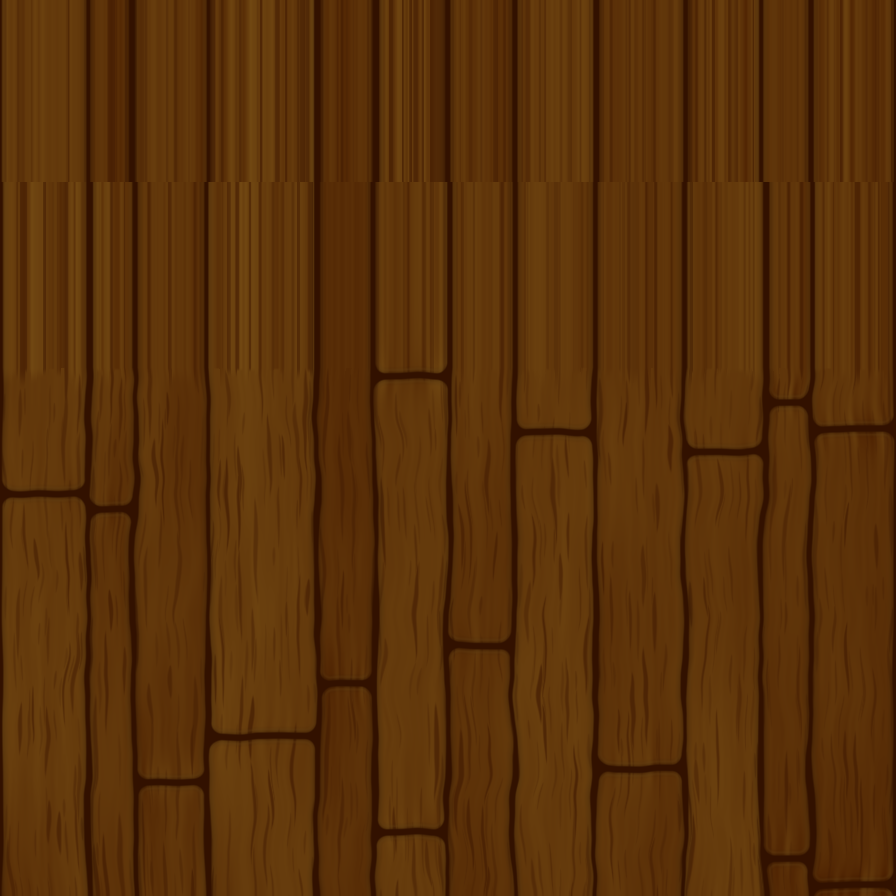
This texture is drawn by a three.js fragment shader. Its source:

```glsl
// Twelve dark wooden planks with wobbly seams, rounded butt joints and tapered grain strokes.
// Planks are looked up from edge positions; grain comes from hashed strokes and stretched noise.
// Above HOLD_Y the grain row is held, so it runs on as straight vertical stripes in two bands.
varying vec2 vUv;

const vec3 WOOD_DARK  = vec3(0.325, 0.155, 0.015);
const vec3 WOOD_LIGHT = vec3(0.425, 0.262, 0.062);
const vec3 STROKE     = vec3(0.265, 0.110, 0.008);
const vec3 SEAM       = vec3(0.195, 0.068, 0.0);
const vec3 RIM        = vec3(0.470, 0.300, 0.090);

// Twelve planks from left to right; the last column is padding
const mat4 LEFT  = mat4(0.0, 0.099, 0.150, 0.232, 0.354, 0.418, 0.500, 0.573,
                        0.663, 0.764, 0.852, 0.905, 1.0, 1.0, 1.0, 1.0);
const mat4 JOINT = mat4(0.448, 0.432, 0.126, 0.178, 0.237, 0.581, 0.280, 0.518,
                        0.142, 0.496, 0.551, 0.521, 0.0, 0.0, 0.0, 0.0);
const mat4 TONE  = mat4(0.62, 0.52, 0.44, 0.70, 0.28, 0.58, 0.48, 0.62,
                        0.42, 0.58, 0.38, 0.38, 0.0, 0.0, 0.0, 0.0);

const float JOINT_PERIOD = 0.509;  // drop from a joint to the next one below
const float HOLD_Y       = 0.590;  // grain is held above this height
const float BAND_Y       = 0.797;  // start of the second striped band
const float BAND_ROW     = 0.330;  // grain row held in the second band
const float SEAM_HALF    = 0.0030;
const float JOINT_HALF   = 0.0037;
const float CORNER       = 0.012;
const float WOBBLE       = 0.006;
const float SOFT         = 0.0013; // edge softness

float hash(vec2 p) {
  vec3 q = fract(p.xyx * vec3(0.1031, 0.1030, 0.0973));
  q += dot(q, q.yzx + 33.33);
  return fract((q.x + q.y) * q.z);
}

float noise(vec2 p) {
  vec2 i = floor(p), f = fract(p);
  f = f * f * (3.0 - 2.0 * f);
  return mix(mix(hash(i), hash(i + vec2(1.0, 0.0)), f.x),
             mix(hash(i + vec2(0.0, 1.0)), hash(i + vec2(1.0, 1.0)), f.x), f.y);
}

// Coverage of tapered vertical strokes, at most one per cell
float strokes(vec2 p, vec2 cells, float halfWidth, float density) {
  float cover = 0.0;
  for (int i = -1; i <= 1; i++) {
    float column = floor(p.x * cells.x) + float(i);
    float y = p.y * cells.y + 7.0 * hash(vec2(column, cells.y));
    for (int j = -1; j <= 1; j++) {
      vec2 id = vec2(column, floor(y) + float(j)) + cells;
      float centreX = (column + 0.2 + 0.6 * hash(id + 11.0)) / cells.x;
      float centreY = floor(y) + float(j) + hash(id + 23.0);
      float t = (y - centreY) / mix(0.22, 0.75, hash(id + 37.0));
      float taper = max(1.0 - t * t, 0.0) * (0.75 + 0.25 * t);
      float w = halfWidth * mix(0.5, 1.2, hash(id + 41.0)) * taper;
      float lineCover = 1.0 - smoothstep(w - SOFT, w + SOFT, abs(p.x - centreX));
      lineCover *= smoothstep(0.0, 0.3, taper) * step(hash(id + 53.0), density);
      cover = max(cover, lineCover * mix(0.5, 1.0, hash(id + 61.0)));
    }
  }
  return cover;
}

void main() {
  vec2 uv = vUv;
  float band = step(BAND_Y, uv.y);
  float y = mix(min(uv.y, HOLD_Y), BAND_ROW, band);

  // Wobbly plank lookup, straight at the outer border
  float wave = noise(vec2(uv.x * 14.0, y * 13.0)) + 0.4 * noise(vec2(uv.x * 20.0, y * 45.0)) - 0.7;
  float x = uv.x + WOBBLE * wave * min(1.0, 20.0 * uv.x * (1.0 - uv.x));
  float left = 0.0, right = 1.0, joint = 0.0, tone = 0.5, plank = 0.0;
  for (int i = 0; i < 12; i++) {
    int c = i / 4;
    int r = i - 4 * c;
    float edge = LEFT[c][r];
    if (x >= edge) {
      left = edge;
      joint = JOINT[c][r];
      tone = TONE[c][r];
      plank = float(i);
    } else {
      right = min(right, edge);
    }
  }

  // Inner distance to the rounded plank outline
  float seamHalf = SEAM_HALF * mix(0.6, 1.45, noise(vec2(x * 30.0, y * 16.0)));
  float sideDist = min(x - left, right - x) - seamHalf;
  float lower = joint - JOINT_PERIOD;
  float jointY = uv.y + 0.003 * (noise(vec2(x * 45.0, plank)) - 0.5);
  float jointDist = abs(jointY - joint);
  if (lower > 0.01) jointDist = min(jointDist, abs(jointY - lower));
  jointDist -= JOINT_HALF;
  float inside = CORNER - length(max(CORNER - vec2(sideDist, jointDist), 0.0));

  // Soft grain, blotches and scuffs beside the joints
  vec2 p = vec2(x + 0.007 * (noise(vec2(x * 25.0, y * 22.0)) - 0.5), y);
  tone += 0.40 * (noise(p * vec2(11.0, 5.0) + plank * 3.7) - 0.5);
  tone += 0.26 * (noise(p * vec2(70.0, 6.0)) - 0.5) + 0.16 * (noise(p * vec2(260.0, 16.0)) - 0.5);
  float scuff = exp(-max(jointDist, 0.0) / 0.025) * mix(0.3, 1.5, hash(vec2(plank, 5.0)));
  tone += scuff * (noise(p * vec2(150.0, 14.0)) - 0.5);

  // Straight stripes of the held bands, with ragged lower ends
  float held = smoothstep(HOLD_Y - 0.035 * hash(vec2(floor(x * 150.0), 2.0)), HOLD_Y, uv.y);
  float stripe = 0.6 * noise(vec2(x * 140.0, 31.0 + 8.0 * band)) + 0.4 * noise(vec2(x * 380.0, 57.0 + 8.0 * band));
  float stripeGain = mix(0.4, 1.2, hash(vec2(plank, 9.0 + band)));
  tone += held * stripeGain * (stripe - 0.48);
  float darkLine = held * stripeGain * smoothstep(0.70, 0.85, noise(vec2(x * 210.0, 77.0 + 8.0 * band)));

  // Colour: wood, strokes, pale rim, then the seams
  vec3 color = mix(WOOD_DARK, WOOD_LIGHT, clamp(tone, -0.25, 1.3));
  float grain = max(strokes(p, vec2(62.0, 11.0), 0.0029, 0.58),
                    0.6 * strokes(p + 0.37, vec2(105.0, 19.0), 0.0017, 0.45));
  color = mix(color, STROKE, 0.72 * max(grain, 0.8 * darkLine));
  float rim = smoothstep(0.001, 0.003, inside) * (1.0 - smoothstep(0.003, 0.006, inside));
  color = mix(color, RIM, rim * (0.08 + 0.22 * exp(-max(jointDist, 0.0) / 0.012)));
  color *= mix(0.86, 1.0, smoothstep(0.0, 0.008, inside));
  color = mix(SEAM, color, smoothstep(-SOFT, SOFT, inside));
  gl_FragColor = vec4(color, 1.0);
}
```
